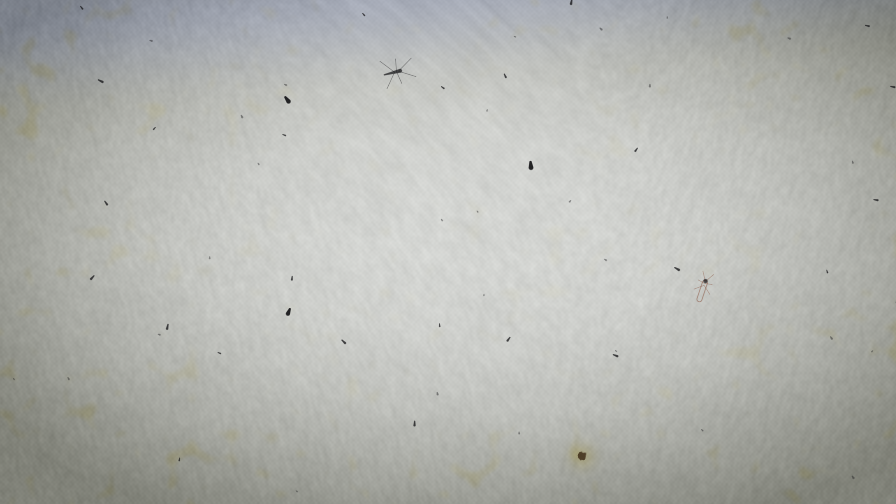
A WebGL 1 fragment shader for this texture:

```glsl
precision highp float;
uniform vec2 u_resolution;

// Cloth and light
const vec3 CLOTH = vec3(0.826, 0.832, 0.820);
const vec3 FALLOFF = vec3(0.240, 0.240, 0.258);
const vec3 SKY_TINT = vec3(-0.015, 0.0, 0.075);
const vec2 LIGHT_CENTER = vec2(0.52, 0.54);
const float FALLOFF_POWER = 2.8;
const float FALLOFF_LIMIT = 1.35;
const float FIBRE_CONTRAST = 0.034;
const float WEAVE_CONTRAST = 0.007;
const float WEAVE_PITCH = 0.0092;

// Stains and insects, sizes in canvas heights
const vec3 STAIN_TINT = vec3(0.010, 0.025, 0.095);
const vec3 INK = vec3(0.10, 0.10, 0.11);
const vec3 RUST = vec3(0.52, 0.30, 0.22);
const vec3 BROWN = vec3(0.25, 0.18, 0.10);
const vec2 GNAT_POS = vec2(0.780, 0.856);
const vec2 RUSTY_POS = vec2(1.396, 0.431);
const vec2 BLOT_POS = vec2(1.155, 0.095);

float hash(vec2 p) {
  vec3 q = fract(vec3(p.xyx) * 0.1031);
  q += dot(q, q.yzx + 33.33);
  return fract((q.x + q.y) * q.z);
}

vec2 gradient(vec2 cell) {
  float a = 6.2832 * hash(cell);
  return vec2(cos(a), sin(a));
}

float gradientNoise(vec2 p) {
  vec2 i = floor(p), f = fract(p);
  vec2 u = f * f * f * (f * (f * 6.0 - 15.0) + 10.0);
  vec2 e = vec2(1.0, 0.0);
  float low = mix(dot(gradient(i), f), dot(gradient(i + e), f - e), u.x);
  float high = mix(dot(gradient(i + e.yx), f - e.yx),
                   dot(gradient(i + 1.0), f - 1.0), u.x);
  return mix(low, high, u.y);
}

vec2 rotate(vec2 p, float a) {
  float c = cos(a), s = sin(a);
  return vec2(c * p.x + s * p.y, c * p.y - s * p.x);
}

float segment(vec2 p, vec2 a, vec2 b) {
  vec2 d = b - a;
  return length(p - a - d * clamp(dot(p - a, d) / dot(d, d), 0.0, 1.0));
}

float cover(float distance) {
  float pixel = 1.0 / u_resolution.y;
  return 1.0 - smoothstep(-0.6 * pixel, 0.8 * pixel, distance);
}

// One tapered speck in some cells of a jittered grid
float specks(vec2 p, float cellSize, float share, float halfLength, float radius, float seed) {
  vec2 cell = floor(p / cellSize), key = cell + seed;
  if (hash(key) > share) return 0.0;
  vec2 jitter = vec2(hash(key + 17.3), hash(key + 41.7));
  vec2 q = p - (cell + 0.2 + 0.6 * jitter) * cellSize;
  q = rotate(q, 0.7 + 2.3 * hash(key + 73.1));
  float size = mix(0.55, 1.1, hash(key + 97.9));
  float reach = halfLength * size;
  float taper = radius * size * (1.0 - 0.35 * q.x / reach);
  return cover(segment(q, vec2(-reach, 0.0), vec2(reach, 0.0)) - taper);
}

// Six fanned legs around a body lying along x
float legs(vec2 p, float reach) {
  float ink = 0.0;
  for (int i = 0; i < 6; i++) {
    float side = mod(float(i), 2.0) * 2.0 - 1.0;
    float pair = floor(float(i) * 0.5) - 1.0;
    float a = side * (1.4 - pair * 0.85);
    vec2 root = vec2(0.007 + pair * 0.004, 0.0);
    vec2 tip = root + reach * (0.7 + 0.3 * abs(pair)) * vec2(cos(a), sin(a));
    ink = max(ink, cover(segment(p, root, tip) - 0.0003));
  }
  return ink;
}

void main() {
  vec2 uv = gl_FragCoord.xy / u_resolution;
  vec2 p = gl_FragCoord.xy / u_resolution.y;

  // Uneven lamp light, cooler along the top
  float r = length((uv - LIGHT_CENTER) * 2.0);
  float fall = pow(r, FALLOFF_POWER);
  vec3 color = CLOTH - FALLOFF * min(fall / (1.0 + 0.25 * fall), FALLOFF_LIMIT);
  color += SKY_TINT * smoothstep(0.83, 1.03, uv.y + 0.14 * (0.5 - uv.x));

  // Matted fibres and fine weave
  vec2 q = rotate(p, mix(0.28, -0.30, smoothstep(0.25, 0.75, uv.x)));
  float fibre = 0.8 * gradientNoise(q * vec2(62.0, 26.0))
              + 0.8 * gradientNoise(q * vec2(125.0, 65.0) + 31.0)
              + 0.45 * gradientNoise(p * 130.0 + 53.0)
              + 0.4 * gradientNoise(p * 9.0 + 7.0);
  vec2 thread = 6.2832 * p / WEAVE_PITCH;
  float weave = sin(thread.x) * sin(thread.y);
  color += FIBRE_CONTRAST * fibre + WEAVE_CONTRAST * weave;

  // Small soft yellow stains, stronger toward the rim
  float patches = smoothstep(0.22, 0.75, gradientNoise(p * 25.0 + 5.0) + 0.6 * gradientNoise(p * 7.0));
  color -= STAIN_TINT * patches * mix(0.3, 0.9, smoothstep(0.5, 1.1, r));
  float blot = length(p - BLOT_POS);
  color -= STAIN_TINT * 1.5 * exp(-blot * blot / 0.0006);

  // Scattered specks, from dust to small flies
  color = mix(color, INK, 0.45 * specks(p, 0.09, 0.13, 0.0018, 0.0013, 3.0));
  color = mix(color, INK, 0.8 * specks(p, 0.13, 0.20, 0.0040, 0.0015, 11.0));
  color = mix(color, INK, 0.95 * specks(p, 0.25, 0.24, 0.0058, 0.0036, 29.0));

  // Long-legged gnat
  vec2 g = rotate(p - GNAT_POS, 0.25);
  color = mix(color, INK, 0.5 * legs(g, 0.036));
  color = mix(color, INK, 0.75 * cover(segment(g, vec2(-0.018, 0.0), vec2(0.014, 0.0)) - 0.0025 - 0.08 * g.x));

  // Rusty winged insect and round blot
  vec2 w = rotate(p - RUSTY_POS, 1.25);
  color = mix(color, RUST, 0.5 * legs(w, 0.021));
  float wings = abs(segment(w, vec2(-0.026, 0.0), vec2(0.008, 0.0)) - 0.005) - 0.0006;
  color = mix(color, RUST, 0.55 * cover(wings));
  color = mix(color, INK, 0.7 * cover(length(w - vec2(0.012, 0.0)) - 0.004));
  color = mix(color, BROWN, 0.85 * cover(blot - 0.008 - 0.004 * gradientNoise(p * 150.0)));

  gl_FragColor = vec4(clamp(color, 0.0, 1.0), 1.0);
}
```
